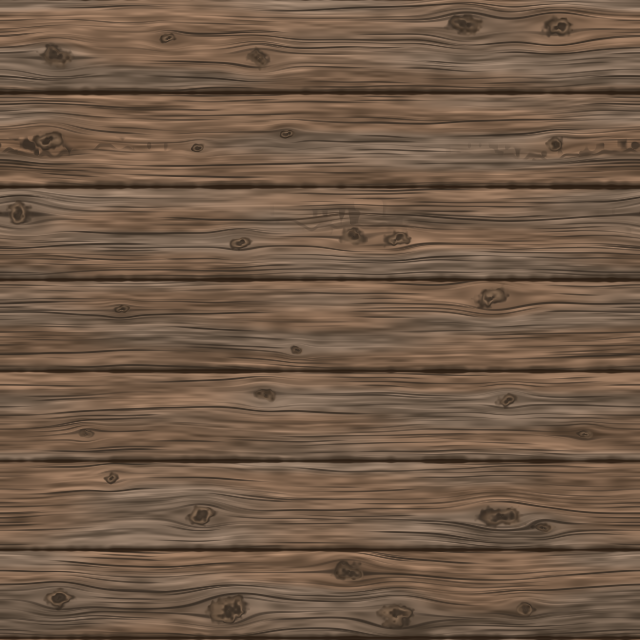
Write a Shadertoy shader that draws this texture.

```glsl
// Seven weathered horizontal planks with dark seams, fine stretched-noise grain,
// thin tapering splits, worn checked bands and scattered knots that bend the grain.
// All noise wraps in x, so the boards continue from edge to edge.

const float BOARDS = 7.0;
const float SEAM_DRIFT = 0.012;       // unevenness of board heights
const float SEAM_WIDTH = 0.0025;      // half width of the gap
const float SEAM_SHADE = 0.010;       // reach of the soft edge shadow
const int KNOT_SLOTS = 5;             // possible knots on each board
const float KNOT_CHANCE = 0.80;
const float KNOT_MIN = 0.007;
const float KNOT_MAX = 0.023;
const float KNOT_BEND = 0.80;         // how far grain parts around a knot
const float CHECK_BOARD_LOW = 4.0;    // the two boards with worn bands
const float CHECK_BOARD_HIGH = 5.0;

const vec3 WOOD_DARK = vec3(0.275, 0.22, 0.168);
const vec3 WOOD_LIGHT = vec3(0.585, 0.48, 0.392);
const vec3 SPLIT_COLOR = vec3(0.20, 0.163, 0.13);
const vec3 SEAM_COLOR = vec3(0.16, 0.11, 0.07);
const vec3 KNOT_DARK = vec3(0.22, 0.17, 0.125);
const vec3 KNOT_LIGHT = vec3(0.50, 0.40, 0.31);
const vec3 WORN_COLOR = vec3(0.56, 0.42, 0.31);
const vec3 WARM_TINT = vec3(1.03, 0.985, 0.95);
const vec3 GREY_TINT = vec3(0.985, 1.01, 1.04);

float hash(vec2 p) {
    vec3 q = fract(p.xyx * 0.1031);
    q += dot(q, q.yzx + 33.33);
    return fract((q.x + q.y) * q.z);
}

// Value noise with whole-number frequency in x, so that it wraps.
float grain(vec2 p, float fx, float fy, float seed) {
    p = p * vec2(fx, fy) + vec2(0.0, seed * 37.0 + 50.0);
    vec2 c = floor(p), f = fract(p);
    f = f * f * (3.0 - 2.0 * f);
    float x0 = mod(c.x, fx), x1 = mod(c.x + 1.0, fx);
    return mix(mix(hash(vec2(x0, c.y)), hash(vec2(x1, c.y)), f.x),
               mix(hash(vec2(x0, c.y + 1.0)), hash(vec2(x1, c.y + 1.0)), f.x), f.y);
}

// One wandering line per lane, fading and tapering along its length.
float strands(vec2 p, float lanes, float fx, float width, float seed) {
    float y = p.y * lanes, lane = floor(y);
    vec2 along = vec2(p.x, lane);
    float center = 0.5 + 0.55 * (grain(along, fx, 1.0, seed) - 0.5);
    float strength = smoothstep(0.38, 0.8, grain(along, fx + 1.0, 1.0, seed + 200.0));
    float w = width * lanes * (0.5 + 0.5 * strength);
    return strength * (1.0 - smoothstep(0.15 * w, w, abs(y - lane - center)));
}

void mainImage(out vec4 fragColor, in vec2 fragCoord) {
    vec2 p = fragCoord / iResolution.xy;
    float px = 1.0 / iResolution.y;

    // Board number and height within the board
    float row = (p.y - 0.003 + SEAM_DRIFT * sin(3.14159 * p.y)) * BOARDS;
    float board = mod(floor(row), BOARDS);
    float v = fract(row);
    float worn = step(CHECK_BOARD_LOW, board) * step(board, CHECK_BOARD_HIGH);

    // Knots: part the grain and keep the nearest one's shape
    vec2 q = p;
    float knotR = 9.0, knotAngle = 0.0, halo = 0.0, knotSeed = 0.0;
    for (int i = 0; i < KNOT_SLOTS; i++) {
        vec2 key = vec2(float(i) * 7.0 + 3.0, board * 13.0 + 5.0);
        if (hash(key) > KNOT_CHANCE - 0.3 * worn) continue;
        float size = mix(KNOT_MIN, KNOT_MAX, pow(hash(key + 31.0), 1.4));
        vec2 center = vec2((float(i) + hash(key + 57.0)) / float(KNOT_SLOTS),
                           mix(0.2, 0.82, hash(key + 83.0)));
        vec2 d = vec2(fract(p.x - center.x + 0.5) - 0.5, (v - center.y) / BOARDS);
        vec2 e = d / (size * vec2(3.0, 1.8));
        float pull = exp(-dot(e, e));
        q.y -= d.y * KNOT_BEND * pull;
        halo = max(halo, pull);
        float r = length(d / vec2(1.3, 0.85)) / size;
        if (r < knotR) { knotR = r; knotAngle = atan(d.y, d.x); knotSeed = hash(key + 11.0); }
    }

    // Slow waviness, then grain from streaks to fibres
    q.y += 0.014 * (grain(p, 4.0, 9.0, board) - 0.5) + 0.003 * (grain(p, 15.0, 30.0, board) - 0.5);
    float tone = 0.64 + 0.16 * (grain(q, 3.0, 28.0, board) - 0.5)
        + 0.36 * (grain(q, 5.0, 85.0, board + 9.0) - 0.5)
        + 0.50 * (grain(q, 9.0, 170.0, board + 18.0) - 0.5)
        + 0.50 * (grain(q, 32.0, 250.0, board + 27.0) - 0.5);
    tone += 0.10 * (v - 0.5) - 0.10 * halo;
    tone += 0.20 * strands(q, 120.0, 7.0, 0.0020, board + 36.0);
    vec3 color = mix(WOOD_DARK, WOOD_LIGHT, clamp(tone, -0.1, 1.15));
    color *= mix(GREY_TINT, WARM_TINT, smoothstep(0.25, 0.75, grain(q, 4.0, 32.0, board + 45.0)));

    // Fine and long splits, denser around knots
    float patches = smoothstep(0.25, 0.65, grain(q, 5.0, 20.0, board + 54.0));
    float fineSplit = strands(q, 145.0, 9.0, 0.0021, board + 63.0) * max(0.35 + 0.65 * patches, halo);
    float longSplit = strands(q, 46.0, 5.0, 0.0025, board + 72.0);
    color = mix(color, SPLIT_COLOR, max(0.68 * fineSplit, 0.85 * longSplit));

    // Worn bands: exposed warm wood, small cross checks and a ragged crack
    float bandY = board == CHECK_BOARD_LOW ? 0.66 : 0.44;
    float bandHalf = board == CHECK_BOARD_LOW ? 0.19 : 0.09;
    float offset = v - bandY + 0.16 * (grain(p, 12.0, 20.0, 81.0) - 0.5);
    float band = worn * (1.0 - smoothstep(0.4, 1.0, abs(offset) / bandHalf));
    band *= smoothstep(0.28, 0.5, grain(p, 4.0, 3.0, board + 90.0));
    float checks = smoothstep(0.60, 0.80, grain(p, 120.0, 75.0, 99.0))
        * smoothstep(0.35, 0.6, grain(p, 24.0, 28.0, 108.0));
    float ragLine = 1.0 - smoothstep(0.008, 0.03, abs(offset + 0.06 + 0.08 * (grain(p, 70.0, 40.0, 111.0) - 0.5)));
    color = mix(color, WORN_COLOR * (0.6 + 0.55 * tone), 0.5 * band);
    color = mix(color, SPLIT_COLOR, band * max(0.85 * checks, 0.6 * ragLine));

    // Knot face: uneven rings, broken dark rim and a split heart
    float rough = grain(p, 75.0, 90.0, 117.0) - 0.5;
    float grit = grain(p, 190.0, 210.0, 120.0) - 0.5;
    float r = knotR + 0.7 * rough + 0.3 * grit + 0.14 * sin(2.0 * knotAngle + 6.0 * knotSeed);
    float rings = 0.5 + 0.5 * sin(9.0 * r + 6.0 * knotSeed);
    vec3 knot = mix(KNOT_DARK, KNOT_LIGHT, clamp(0.32 + 0.4 * rings + 0.7 * grit, 0.0, 1.0));
    float rim = smoothstep(0.35, 0.0, abs(r - 0.9)) * (0.55 + 0.45 * sin(knotAngle + 6.0 * knotSeed));
    float heart = 1.0 - smoothstep(0.15, 0.55, r);
    knot = mix(knot, SPLIT_COLOR * 0.85, max(0.85 * rim, 0.7 * heart));
    color = mix(color, knot, 0.9 * (1.0 - smoothstep(0.75, 1.25, r)));

    // Seams: ragged gap, shaded edges and a faint lit lip below
    float above = v / BOARDS, below = (1.0 - v) / BOARDS;
    float ragged = 0.0024 * (grain(p, 20.0, 3.0, 126.0) - 0.5) + 0.0014 * (grain(p, 90.0, 3.0, 135.0) - 0.5);
    float gap = min(above, below) + ragged;
    color *= 1.0 + 0.08 * exp(-pow((below - 0.008) / 0.003, 2.0));
    color = mix(color, WOOD_DARK * 0.85, 0.75 * (1.0 - smoothstep(0.003, SEAM_SHADE, above + 2.0 * ragged)));
    color = mix(color, SEAM_COLOR, 0.9 * (1.0 - smoothstep(SEAM_WIDTH - px, SEAM_WIDTH + px, gap)));

    fragColor = vec4(color, 1.0);
}
```
